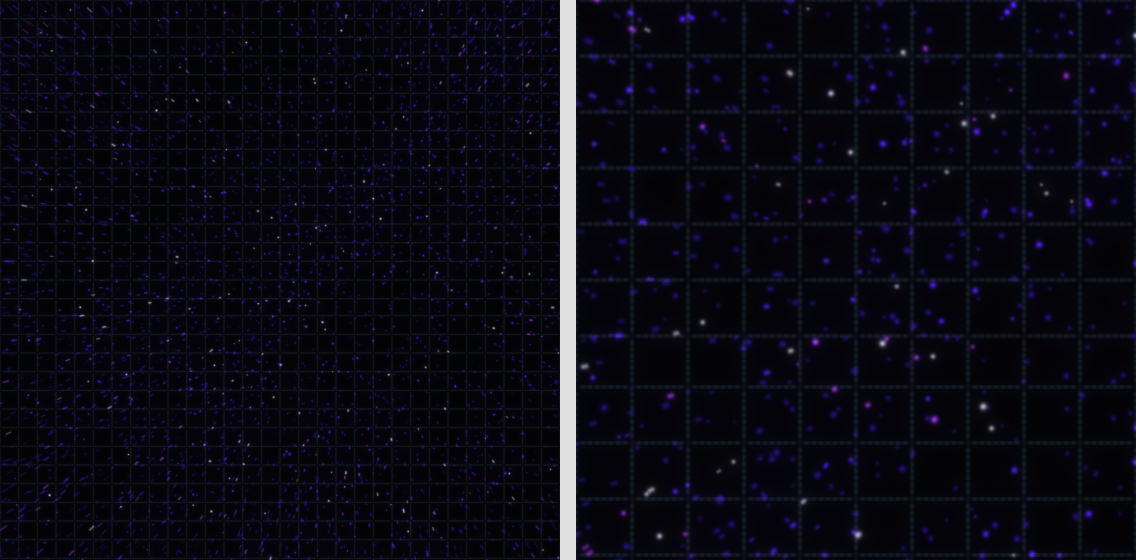
Left: the whole. Right: its middle third, enlarged.
This pattern is drawn by a Shadertoy shader. Its source:

```glsl
vec3 hash3(vec2 p) {
    vec3 q = vec3(dot(p, vec2(127.1, 311.7)),
                  dot(p, vec2(269.5, 183.3)),
                  dot(p, vec2(419.2, 371.9)));
    return fract(sin(q) * 43758.5453);
}

// Layered sines: crowded regions near 1, sparse ones near 0
float crowding(vec2 p) {
    float broad = sin(p.x * 7.0 + 2.0 * sin(p.y * 5.0) + 3.5);
    float mid = sin(p.y * 17.0 - p.x * 9.0) * sin(p.x * 15.0 + 1.3);
    float fine = sin(p.x * 41.0 + 3.0 * sin(p.y * 23.0)) * sin(p.y * 37.0);
    return clamp(0.5 + 0.2 * broad + 0.2 * mid + 0.2 * fine, 0.0, 1.0);
}

// Mix of dim blue, violet, magenta and rare white stars
vec3 starColor(float pick) {
    if (pick > 0.935) return vec3(0.60, 0.58, 0.66);
    if (pick > 0.89) return vec3(0.50, 0.15, 0.72);
    if (pick > 0.68) return vec3(0.25, 0.08, 0.72);
    return vec3(0.11, 0.04, 0.40);
}

// One jittered star per cell, some stretched away from the vanishing point
vec3 starLayer(vec2 uv, float cells, float seed, float pixel) {
    vec3 sum = vec3(0.0);
    vec2 home = floor(uv * cells);
    for (int j = -1; j <= 1; j++)
    for (int i = -1; i <= 1; i++) {
        vec2 id = home + vec2(i, j);
        vec3 place = hash3(id + seed);
        vec3 look = hash3(id + seed + 57.3);
        vec2 star = (id + place.xy) / cells;
        if (place.z > 0.25 + 0.7 * crowding(star)) continue;

        vec2 outward = star - vec2(0.63, 0.5);
        float reach = length(outward);
        vec2 dir = outward / max(reach, 0.001);
        float streak = 0.0095 * reach * reach * step(0.4, look.y);

        vec2 rel = uv - star;
        rel -= dir * clamp(dot(rel, dir), -streak, streak);
        float radius = max(mix(0.0010, 0.0020, look.z), 0.6 * pixel);
        float glow = exp(-dot(rel, rel) / (radius * radius));
        float halo = 0.13 * exp(-length(rel) / 0.0028);
        float fade = mix(0.45, 1.05, look.z) / (1.0 + 230.0 * streak);
        sum += starColor(look.x) * (glow + halo) * fade;
    }
    return sum;
}

// Beaded line with a dark break at each crossing
float beadedLine(float across, float along, float alongEdge, float px) {
    float core = 1.0 - smoothstep(0.03 - 0.5 * px, 0.03 + 0.7 * px, across);
    float beads = 0.75 + 0.25 * cos(along * 6.28318 * 8.0);
    float crossing = mix(0.35, 1.0, smoothstep(0.03, 0.11, alongEdge));
    return core * beads * crossing;
}

void mainImage(out vec4 fragColor, in vec2 fragCoord) {
    vec2 uv = fragCoord / iResolution.xy;
    float pixel = 1.0 / min(iResolution.x, iResolution.y);

    // Thirty by thirty grid, with one slightly shorter row
    vec2 grid = vec2(uv.x, 1.0 - uv.y) * 30.0;
    grid.y += 0.09 * smoothstep(16.0, 16.9, grid.y);
    vec2 edge = abs(fract(grid + 0.5) - 0.5);
    float px = 30.0 * pixel;

    float lines = max(beadedLine(edge.x, grid.y, edge.y, px),
                      beadedLine(edge.y, grid.x, edge.x, px));
    float haze = exp(-min(edge.x, edge.y) * 11.0);

    vec3 color = vec3(0.008, 0.009, 0.014);
    color += vec3(0.014, 0.021, 0.025) * haze;
    color += vec3(0.052, 0.072, 0.085) * lines;

    // Faint blue mist in the crowded regions
    color += vec3(0.007, 0.003, 0.026) * crowding(uv);

    // Overlapping star fields
    for (int k = 0; k < 3; k++) {
        float layer = float(k);
        color += starLayer(uv, 37.0 + 7.0 * layer, 19.7 * layer + 3.1, pixel);
    }

    fragColor = vec4(color, 1.0);
}
```
